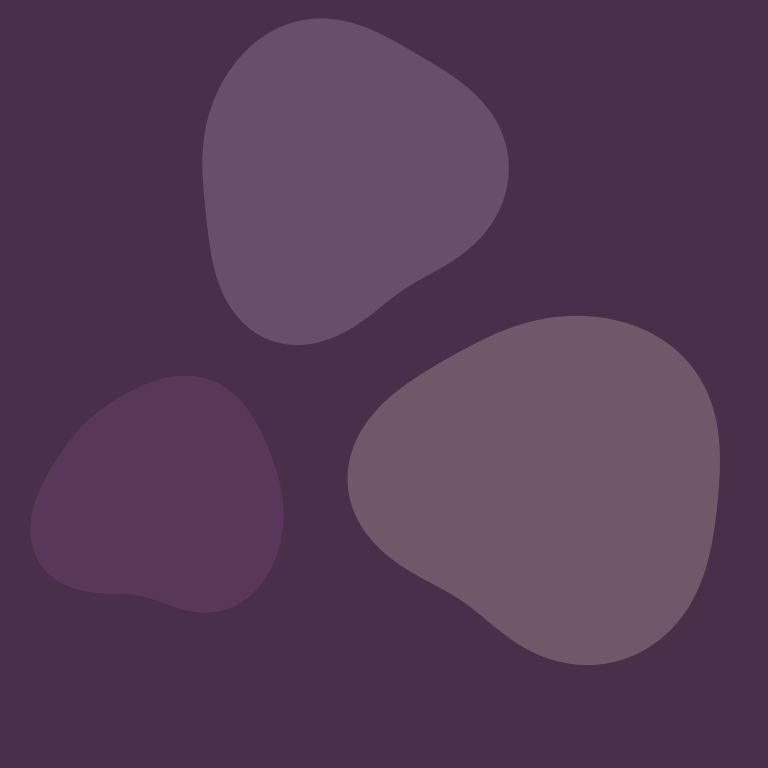
This background is drawn by a WebGL 2 fragment shader. Its source:

```glsl
#version 300 es
precision highp float;

uniform vec2 u_resolution;
out vec4 outColor;

#define BACKDROP vec3(0.286, 0.184, 0.286)
#define LAVENDER vec3(0.408, 0.306, 0.420)
#define ROSE     vec3(0.443, 0.341, 0.404)
#define PLUM     vec3(0.345, 0.216, 0.353)
#define EDGE_PIXELS 0.6

const int HARMONICS = 5;

// Cosine and sine weights of each outline, relative to its mean radius
const vec2 LAVENDER_WAVES[HARMONICS] = vec2[](
    vec2(-0.0245, 0.0249), vec2(-0.0093, 0.0482), vec2(0.1026, 0.0098),
    vec2(0.0082, -0.0142), vec2(-0.0094, 0.0079));
const vec2 ROSE_WAVES[HARMONICS] = vec2[](
    vec2(0.0098, 0.0358), vec2(0.0415, -0.0305), vec2(-0.0925, 0.0267),
    vec2(0.0176, 0.0058), vec2(-0.0117, -0.0005));
const vec2 PLUM_WAVES[HARMONICS] = vec2[](
    vec2(-0.0044, -0.0119), vec2(0.0424, 0.0204), vec2(-0.0611, -0.0751),
    vec2(-0.0160, 0.0229), vec2(0.0197, -0.0048));

// Approximate signed distance to a wavy circle
float blobDistance(vec2 p, float radius, vec2 waves[HARMONICS]) {
    float len = max(length(p), 1e-5);
    vec2 direction = p / len;
    vec2 turn = direction;      // (cos, sin) of n times the angle
    float outline = 1.0;
    float slope = 0.0;
    for (int n = 0; n < HARMONICS; n++) {
        outline += dot(waves[n], turn);
        slope += float(n + 1) * dot(waves[n], vec2(-turn.y, turn.x));
        turn = vec2(turn.x * direction.x - turn.y * direction.y,
                    turn.x * direction.y + turn.y * direction.x);
    }
    // Correct the radial gap for the tilt of the outline
    float tilt = slope / outline;
    return (len - radius * outline) * inversesqrt(1.0 + tilt * tilt);
}

// Antialiased coverage from a distance
float coverage(float distance, float softness) {
    return 1.0 - smoothstep(-softness, softness, distance);
}

void main() {
    float side = min(u_resolution.x, u_resolution.y);
    vec2 uv = (gl_FragCoord.xy - 0.5 * u_resolution) / side + 0.5;
    float softness = EDGE_PIXELS / side;

    float lavender = blobDistance(uv - vec2(0.4492, 0.7656), 0.1989, LAVENDER_WAVES);
    float rose = blobDistance(uv - vec2(0.7161, 0.3620), 0.2277, ROSE_WAVES);
    float plum = blobDistance(uv - vec2(0.2148, 0.3516), 0.1561, PLUM_WAVES);

    vec3 color = BACKDROP;
    color = mix(color, PLUM, coverage(plum, softness));
    color = mix(color, LAVENDER, coverage(lavender, softness));
    color = mix(color, ROSE, coverage(rose, softness));
    outColor = vec4(color, 1.0);
}
```
